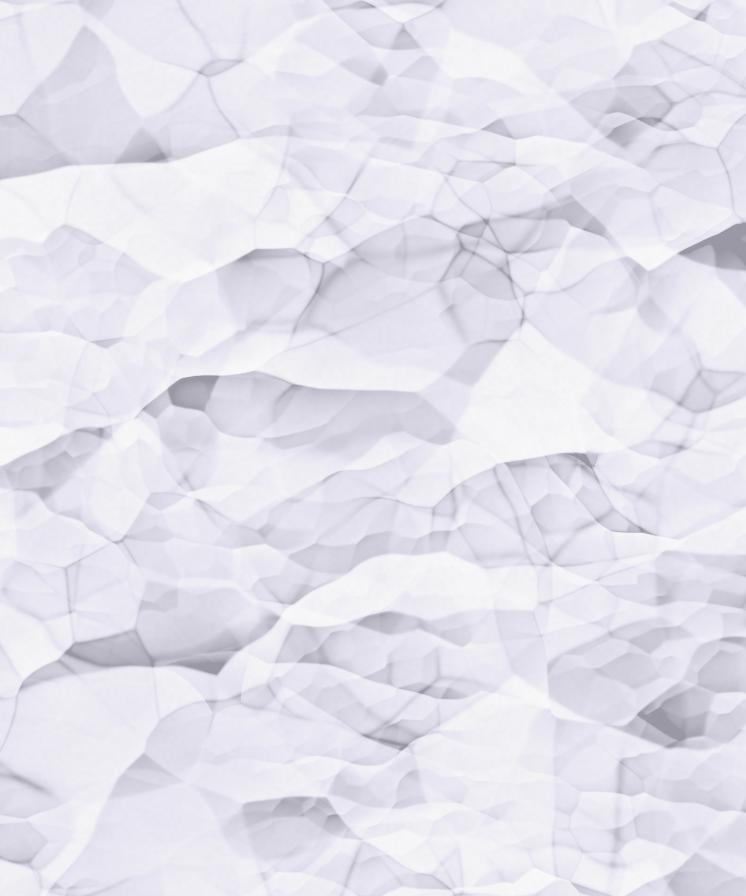
A WebGL 2 fragment shader for this texture:

```glsl
#version 300 es
precision highp float;
precision highp int;
// Crumpled white paper under soft light from the upper left.
// Several layers of soft-edged Voronoi facets, each tilted and bulging, are
// shaded by slope; their borders become creases, then tone maps to paper colour.

uniform vec2 u_resolution;
out vec4 fragColor;

const vec2 LIGHT = vec2(-0.38, 0.92);

// Integer hash: three values in 0..1 per cell and seed.
vec3 hash3(vec2 cell, int seed) {
    uvec3 v = uvec3(ivec3(ivec2(cell), seed));
    v = v * 1664525u + 1013904223u;
    v.x += v.y * v.z; v.y += v.z * v.x; v.z += v.x * v.y;
    v ^= v >> 16u;
    v.x += v.y * v.z; v.y += v.z * v.x; v.z += v.x * v.y;
    return vec3(v >> 8u) / 16777216.0;
}

// Smooth value noise with three independent channels.
vec3 noise3(vec2 p, int seed) {
    vec2 cell = floor(p), f = p - cell;
    f = f * f * f * (f * (f * 6.0 - 15.0) + 10.0);
    vec3 low = mix(hash3(cell, seed), hash3(cell + vec2(1, 0), seed), f.x);
    vec3 high = mix(hash3(cell + vec2(0, 1), seed), hash3(cell + vec2(1, 1), seed), f.x);
    return mix(low, high, f.y);
}

// Bends straight folds: broad sway plus small ragged kinks.
vec2 warp(vec2 p, int seed) {
    vec2 sway = noise3(p * 4.0, seed).xy - 0.5;
    vec2 kink = noise3(p * 19.0, seed + 1).xy - 0.5;
    return p + 0.11 * sway + 0.016 * kink;
}

// One layer of facets. Returns slope shading (x) and crease closeness (y).
vec2 facets(vec2 p, mat2 stretch, float sharpness, int seed) {
    vec2 q = stretch * p;
    vec2 light = normalize(stretch * LIGHT);
    vec2 base = floor(q);
    float total = 1e-30, squares = 0.0, shade = 0.0;
    for (int y = -1; y <= 1; y++) {
        for (int x = -1; x <= 1; x++) {
            vec2 cell = base + vec2(x, y);
            vec3 rnd = hash3(cell, seed);
            vec2 d = q - cell - rnd.xy;
            float r2 = dot(d, d);
            float weight = exp(-sharpness * r2);
            float bulge = dot(d, light) * (0.6 + 1.8 * min(r2, 1.0));
            float tilt = 1.1 * (rnd.z - 0.5);
            shade += weight * (bulge + tilt);
            squares += weight * weight;
            total += weight;
        }
    }
    float crease = 2.0 * (1.0 - squares / max(total * total, 1e-37));
    return vec2(shade / total, clamp(crease, 0.0, 1.0));
}

// Skewed tone curve: bright plateau with a long tail into shadow.
float paperTone(float slope) {
    return clamp(0.99 - 0.086 * exp(-0.55 * slope), 0.6, 0.975);
}

// Cool tint that fades out in the highlights.
vec3 paperColour(float tone) {
    float blue = 0.043 * (1.0 - smoothstep(0.89, 0.975, tone));
    return vec3(tone, tone - 0.005, tone + blue);
}

void main() {
    vec2 p = gl_FragCoord.xy / u_resolution.y;

    // Facets from broad folds to fine wrinkles, leaning different ways
    vec2 broad = facets(warp(p, 11), 5.2 * mat2(0.85, 0.25, -0.2, 1.2), 60.0, 21);
    vec2 middle = facets(warp(p, 31), 9.0 * mat2(0.8, -0.35, 0.3, 1.15), 50.0, 41);
    vec2 small = facets(warp(p, 51), 17.0 * mat2(0.75, 0.3, -0.15, 1.2), 32.0, 61);
    vec2 fine = facets(warp(p, 71), 33.0 * mat2(0.8, -0.3, 0.2, 1.1), 20.0, 81);

    // Patches where wrinkles gather and where creases fall into shadow
    vec3 patches = noise3(p * 5.0, 91);
    float wrinkled = mix(0.2, 1.0, smoothstep(0.3, 0.75, patches.x));
    float shadowed = smoothstep(0.42, 0.75, noise3(p * 9.0, 95).x);

    // Ridges and hollows alternate in sign between layers
    float slope = 1.25 * broad.x - 1.15 * middle.x;
    slope += wrinkled * (1.0 * small.x - 0.6 * fine.x);
    float crease = 0.8 * broad.y + 0.8 * middle.y + 0.45 * wrinkled * small.y;
    slope += crease * mix(0.35, -1.5, shadowed);
    slope += 0.8 * (patches.y - 0.5) + 0.12;

    // Faint fibre grain
    float grain = 0.012 * (noise3(p * 240.0, 99).x - 0.5);
    fragColor = vec4(paperColour(paperTone(slope) + grain), 1.0);
}
```
